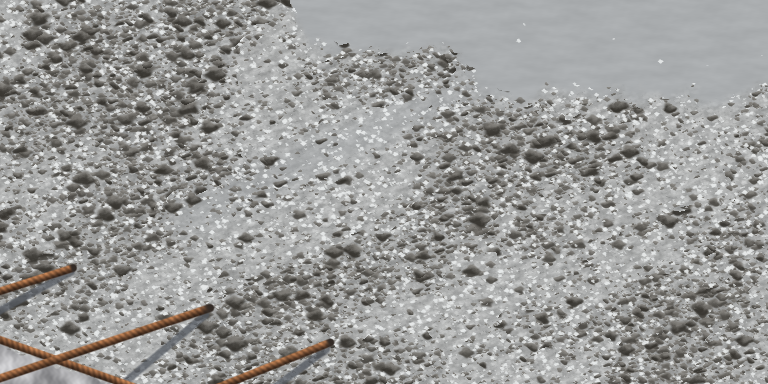
A Shadertoy shader for this texture:

```glsl
// Wet grey mud flat strewn with dark clods and glints, smooth water behind, rusty bars in front.

vec3 hash3(vec2 p) {
    vec3 q = fract(p.xyx * vec3(.1031, .1030, .0973));
    q += dot(q, q.yxz + 33.33);
    return fract((q.xxy + q.yzz) * q.zyx);
}

float layeredSines(vec2 p) {
    float sum = 0., amp = .5;
    for (int i = 0; i < 5; i++) {
        p = mat2(.8, .6, -.6, .8) * p * 1.8 + 1.7;
        sum += amp * sin(p.x + 1.4 * sin(p.y));
        amp *= .62;
    }
    return sum;
}

// Cellular lumps: x = distance over radius, y = height within the lump, z = random id
vec3 lumps(vec2 q, float share) {
    q += .1 * vec2(sin(q.y * 7. + q.x * 3.), sin(q.x * 6. - q.y * 2.));
    vec2 cell = floor(q);
    vec3 nearest = vec3(9., 0., 0.);
    for (int y = -1; y <= 1; y++)
    for (int x = -1; x <= 1; x++) {
        vec2 id = cell + vec2(x, y);
        vec3 h = hash3(id + 61.);
        if (h.z > share) continue;
        float size = hash3(id + 217.).x;
        vec2 offset = (q - id - h.xy) / mix(.2, .58, size * size);
        float d = length(offset);
        if (d < nearest.x) nearest = vec3(d, offset.y, size);
    }
    return nearest;
}

float lumpMask(float d, float softness) {
    return 1. - smoothstep(1. - softness, 1. + softness, d);
}

// x = position along the segment, y = signed offset across, z = distance
vec3 segment(vec2 p, vec2 a, vec2 b) {
    vec2 axis = b - a;
    float t = clamp(dot(p - a, axis) / dot(axis, axis), 0., 1.);
    float across = dot(p - a, vec2(-axis.y, axis.x)) / length(axis);
    return vec3(t, across, length(p - a - t * axis));
}

void castShadow(inout vec3 col, vec2 p, vec2 a, vec2 b) {
    float d = segment(p, a, b).z;
    col = mix(col, vec3(.33, .35, .38), .75 * (1. - smoothstep(.006, .013, d)));
}

void rustyBar(inout vec3 col, vec2 p, vec2 a, vec2 b, float radius) {
    vec3 s = segment(p, a, b);
    float pixel = 1. / iResolution.y;
    float side = s.y / radius;
    float ribs = sin((s.x * length(b - a) + s.y * .6) * 420.);
    vec3 rust = mix(vec3(.24, .16, .11), vec3(.64, .43, .28), smoothstep(-.9, .8, side));
    rust *= 1. + .13 * ribs + .15 * layeredSines(p * 40.);
    rust = mix(rust, vec3(.2, .17, .15), smoothstep(.95, 1., s.x));
    col = mix(col, rust, 1. - smoothstep(radius - pixel, radius + pixel, s.z));
}

void mainImage(out vec4 fragColor, in vec2 fragCoord) {
    vec2 p = fragCoord / iResolution.y;
    p.x *= 2. * iResolution.y / iResolution.x;

    // Shoreline, drainage channel and diagonal patches of clods
    float shore = .76 + .13 * (1. - smoothstep(1.08, 1.3, p.x))
                + .28 * (1. - smoothstep(.66, .82, p.x));
    float rough = smoothstep(-.025, .04, shore - p.y + .035 * layeredSines(p * 9.));
    float channel = exp(-pow(segment(p, vec2(.5, .44), vec2(1.25, .79)).z / .06, 2.));
    vec2 flow = mat2(.92, -.39, .39, .92) * p;
    float patches = smoothstep(-.45, .6, layeredSines(flow * vec2(3., 6.) + 2.)
                  + .35 * exp(-8. * dot(p - vec2(.45, .78), p - vec2(.45, .78))));
    float density = rough * (.1 + .5 * patches) * (1. - .8 * channel);

    // Water with faint ripples, then mottled mud
    float ripple = layeredSines(p * vec2(14., 50.));
    vec3 col = vec3(.665, .677, .685) + .018 * ripple;
    float mottle = layeredSines(flow * vec2(45., 80.));
    vec3 speck = lumps(p * vec2(75., 105.), 1.);
    float tone = .07 * mottle + .16 * (speck.z - .5) * lumpMask(speck.x, .4) - .05 * patches;
    col += rough * (1. - .5 * channel) * (tone + vec3(.012, .005, -.005));

    // Clods from fine grey crumbs to coarse dark lumps, glints between them
    for (int i = 0; i < 4; i++) {
        float coarse = float(i) / 3.;
        float scale = 105. * pow(.3, coarse);
        vec3 clod = lumps(p * scale * vec2(.68, 1.) + 37. * float(i), density * mix(1.15, .75, coarse));
        float lit = smoothstep(-.5, .95, clod.y + .35 * mottle);
        vec3 shade = mix(vec3(.46, .45, .43), vec3(.21, .20, .18), coarse);
        shade = mix(shade, vec3(.57, .56, .54), lit * .8);
        col = mix(col, shade, .93 * lumpMask(clod.x, .28));
        if (i < 3) {
            vec3 glint = lumps(p * vec2(85., 110.) + 90. * float(i + 1), .13 * rough);
            col = mix(col, vec3(.91, .92, .92), (.35 + .6 * glint.z) * lumpMask(glint.x, .4));
        }
    }

    // Pale crumpled sheeting in the near corner
    float sheet = 1. - smoothstep(-.006, .006, p.y - .1 + .36 * p.x + .012 * layeredSines(p * 25.));
    col = mix(col, vec3(.66, .66, .67) + .16 * layeredSines(p * vec2(22., 14.)), sheet);

    // Reinforcing bars and their shadows
    castShadow(col, p, vec2(.185, .292), vec2(-.02, .18));
    castShadow(col, p, vec2(.535, .18), vec2(.32, 0.));
    castShadow(col, p, vec2(.85, .09), vec2(.7, -.02));
    rustyBar(col, p, vec2(-.02, .122), vec2(.36, -.012), .010);
    rustyBar(col, p, vec2(-.02, .235), vec2(.19, .302), .010);
    rustyBar(col, p, vec2(-.02, .008), vec2(.547, .198), .0105);
    rustyBar(col, p, vec2(.56, -.012), vec2(.86, .108), .010);

    fragColor = vec4(clamp(col, 0., 1.), 1.);
}
```
